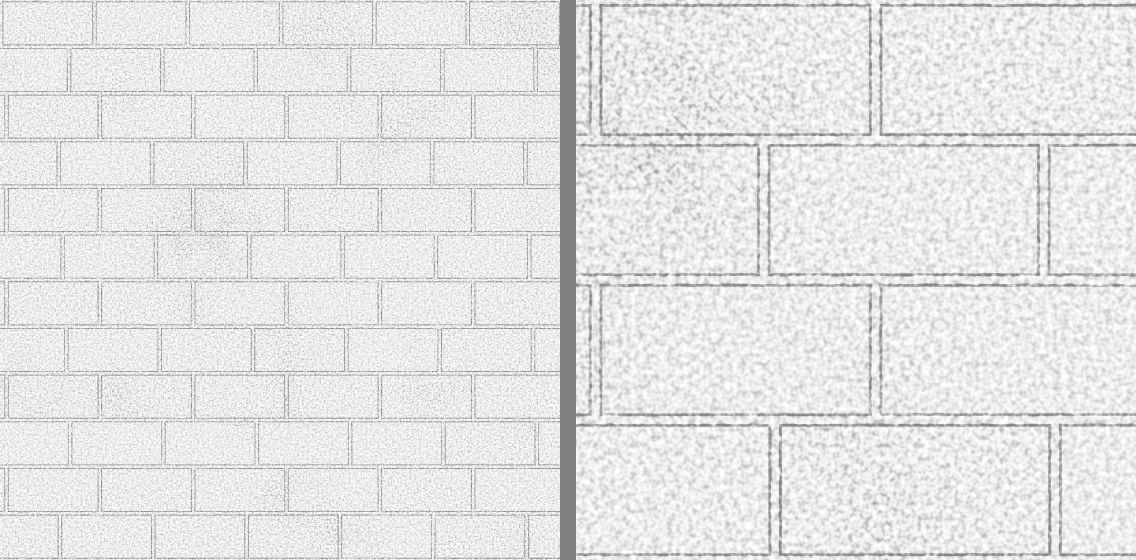
Left, the full canvas; right, a detail of the centre.
A WebGL 1 fragment shader for this texture:

```glsl
precision highp float;
// Pale block wall: 6 by 12 blocks in a loose running bond, each outlined by a
// thin broken grey line, over fine speckled grain with a few faint smudges.
// Blocks come from a box distance, grain from wrapping gradient noise; it tiles.
uniform vec2 u_resolution;

const vec2 GRID = vec2(6.0, 12.0);       // blocks across, courses down
const float JOINT = 0.0064;              // gap between outlines
const float LINE_HALF = 0.00085;         // half width of an outline
const float LINE_WOBBLE = 0.0006;
const float EVEN_SHIFT = 0.07;           // course offsets, in block lengths
const float FIRST_SHIFT = 0.012;
const float ODD_SHIFT = 0.615;
const float ODD_SPREAD = 0.15;
const float GRAIN_COARSE = 230.0;        // noise cells across the canvas
const float GRAIN_FINE = 410.0;
const float GRAIN_LIGHT = 0.10;          // grain strength above and below base
const float GRAIN_DARK = 0.18;
const vec3 BASE_COLOR = vec3(0.932);
const vec3 LINE_COLOR = vec3(0.53);

float hash(vec2 p) {
  vec3 q = fract(p.xyx * vec3(0.1031, 0.1030, 0.0973));
  q += dot(q, q.yzx + 33.33);
  return fract((q.x + q.y) * q.z);
}

// Contribution of one lattice corner, wrapped to the noise period
float corner(vec2 cell, vec2 offset, float period) {
  float angle = 6.28318 * hash(mod(cell, period) + period);
  return dot(vec2(cos(angle), sin(angle)), offset);
}

// Gradient noise with a whole number of cells across the canvas
float noise(vec2 uv, float period) {
  vec2 p = uv * period;
  vec2 i = floor(p);
  vec2 f = p - i;
  vec2 w = f * f * f * (f * (f * 6.0 - 15.0) + 10.0);
  vec2 e = vec2(1.0, 0.0);
  float low = mix(corner(i, f, period), corner(i + e, f - e, period), w.x);
  float high = mix(corner(i + e.yx, f - e.yx, period),
                   corner(i + 1.0, f - 1.0, period), w.x);
  return mix(low, high, w.y);
}

// Sideways offset of a course, counted from the top
float courseShift(float row) {
  float drift = fract(0.83 + 0.27 * floor(row * 0.5));
  float even = mix(EVEN_SHIFT, FIRST_SHIFT, step(row, 0.5));
  return mix(even, ODD_SHIFT + ODD_SPREAD * drift, mod(row, 2.0));
}

// Soft round smudge that wraps around the canvas
float smudge(vec2 uv, vec2 center, float radius) {
  vec2 d = fract(uv - center + 0.5) - 0.5;
  return exp(-dot(d, d) / (radius * radius));
}

void main() {
  vec2 uv = gl_FragCoord.xy / u_resolution;
  float pixel = 1.0 / min(u_resolution.x, u_resolution.y);

  // Block layout and signed distance to the block outline
  vec2 p = vec2(uv.x, 1.0 - uv.y) * GRID;
  p.x -= courseShift(floor(p.y));
  vec2 block = mod(floor(p), GRID);
  vec2 edge = (abs(fract(p) - 0.5) - 0.5) / GRID + 0.5 * JOINT;
  float dist = max(edge.x, edge.y);
  float blockRandom = hash(block + 17.0);

  // Fine grain and broad wear
  float coarse = noise(uv, GRAIN_COARSE);
  float fine = noise(uv, GRAIN_FINE);
  float grain = coarse + fine;
  float cloud = noise(uv, 5.0) + 0.6 * noise(uv, 13.0);
  float mottle = 0.6 + 1.2 * noise(uv, 29.0);
  float wear = 0.5 * smoothstep(0.1, 0.7, cloud);
  wear += mottle * smudge(uv, vec2(0.355, 0.585), 0.085);
  wear += 0.5 * mottle * smudge(uv, vec2(0.58, 0.93), 0.08);
  wear = clamp(wear, 0.0, 1.0);

  // Surface, with grain skewed towards dark specks
  float contrast = mix(0.85, 1.15, blockRandom);
  float speck = GRAIN_LIGHT * max(grain, 0.0)
              + GRAIN_DARK * contrast * (1.0 + wear) * min(grain, 0.0);
  vec3 color = BASE_COLOR + speck - 0.025 * wear;

  // Broken outline, wavering slightly and varying in weight
  float offLine = abs(dist + LINE_WOBBLE * coarse);
  float line = clamp((LINE_HALF - offLine) / pixel + 0.5, 0.0, 1.0);
  float weight = 0.68 + 0.15 * blockRandom - 0.6 * grain
               + 0.3 * noise(uv, 37.0);
  color = mix(color, LINE_COLOR, line * clamp(weight, 0.15, 1.0));

  gl_FragColor = vec4(clamp(color, 0.0, 1.0), 1.0);
}
```
